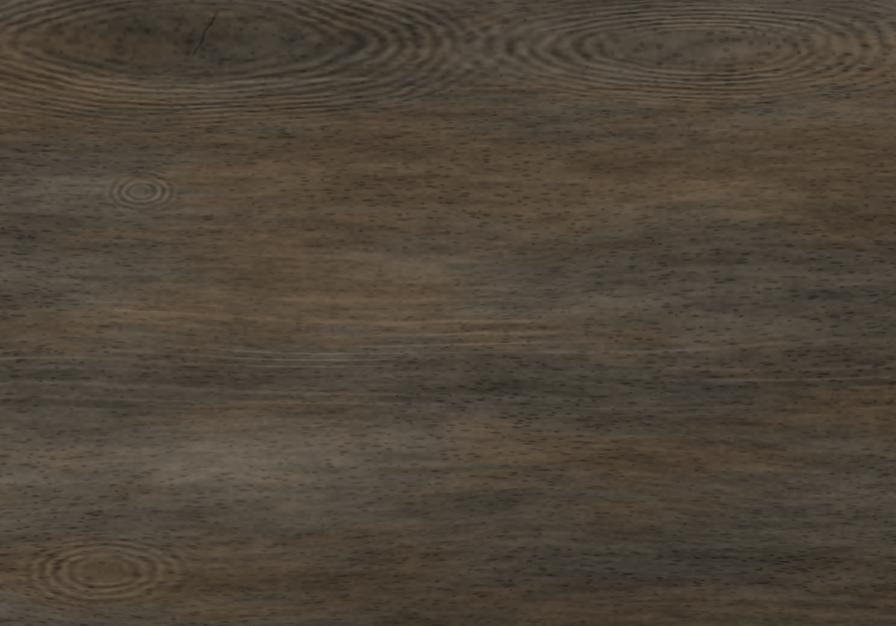
Write a WebGL 2 fragment shader that draws this texture.

```glsl
#version 300 es
precision highp float;
// Dark weathered oak plank: horizontal fibres, short pores, knots and pale brushed lines.

uniform vec2 u_resolution;
out vec4 fragColor;

const float TAU = 6.2831853;
const float BASE_LIGHT = 0.287;
const float BLOTCH_CONTRAST = 0.10;
const float FIBRE_CONTRAST = 0.095;
const float PORE_DEPTH = 0.062;
const float LINE_GLOW = 0.075;
const float RING_DEPTH = 0.04;
const float LINE_COUNT = 62.0;
const vec2 PORE_CELLS = vec2(42.0, 165.0);
const vec3 WARM_TINT = vec3(1.175, 0.985, 0.765);
const vec3 COOL_TINT = vec3(1.085, 0.990, 0.860);

// Knots as centre and radii, in units of the canvas height.
const int KNOT_COUNT = 4;
const vec4 KNOTS[KNOT_COUNT] = vec4[](
    vec4(0.30, 0.935, 0.280, 0.070),
    vec4(1.10, 0.925, 0.210, 0.045),
    vec4(0.225, 0.695, 0.030, 0.018),
    vec4(0.165, 0.085, 0.070, 0.030));

float hash(vec2 p) {
    vec3 q = fract(p.xyx * vec3(0.1031, 0.1030, 0.0973));
    q += dot(q, q.yzx + 33.33);
    return fract((q.x + q.y) * q.z);
}

float noise(vec2 p) {
    vec2 i = floor(p), f = fract(p);
    f = f * f * (3.0 - 2.0 * f);
    return mix(mix(hash(i), hash(i + vec2(1, 0)), f.x),
               mix(hash(i + vec2(0, 1)), hash(i + vec2(1, 1)), f.x), f.y);
}

// Soft elliptical patch, 1 at its centre.
float patchAt(vec2 p, vec2 centre, vec2 size) {
    vec2 d = (p - centre) / size;
    return exp(-dot(d, d));
}

// Cellular scatter of short dashes lying along the grain.
float pores(vec2 p) {
    vec2 cell = floor(p);
    float cover = 0.0;
    for (int j = -1; j <= 1; j++)
    for (int i = -1; i <= 1; i++) {
        vec2 id = cell + vec2(i, j);
        vec2 centre = id + vec2(hash(id), hash(id + 17.3));
        float halfLength = mix(0.15, 0.55, hash(id + 41.7));
        vec2 d = (p - centre) / vec2(halfLength, 0.42);
        float strength = smoothstep(0.25, 0.9, hash(id + 73.1));
        cover = max(cover, strength * (1.0 - smoothstep(0.35, 1.15, length(d))));
    }
    return cover;
}

// Ragged growth rings that fade away from each knot.
float growthRings(vec2 p) {
    float sum = 0.0;
    float ragged = noise(p * vec2(24.0, 120.0)) - 0.5;
    float bend = noise(p * vec2(5.0, 14.0)) - 0.5;
    for (int i = 0; i < KNOT_COUNT; i++) {
        vec4 k = KNOTS[i];
        float r = length((p - k.xy) / k.zw) + 0.35 * bend;
        float phase = r * (1.5 + 22.0 * k.z) + 0.35 * ragged;
        float fade = smoothstep(0.4, 1.0, r) * (1.0 - smoothstep(1.3, 2.5, r));
        sum += fade * sin(TAU * phase);
    }
    return sum;
}

// Grain height after flowing around knots and gentle waves.
float grainHeight(vec2 p) {
    float v = p.y + 0.006 * sin(p.x * 4.1 + p.y * 9.0) + 0.003 * sin(p.x * 9.7 - p.y * 21.0);
    v += 0.022 * (noise(p * vec2(2.2, 6.0)) - 0.5);
    for (int i = 0; i < KNOT_COUNT; i++) {
        vec4 k = KNOTS[i];
        v -= 0.6 * (p.y - k.y) * patchAt(p, k.xy, 1.4 * k.zw);
    }
    return v;
}

void main() {
    vec2 p = gl_FragCoord.xy / u_resolution.y;
    float v = grainHeight(p);
    vec2 g = vec2(p.x, v);

    // Broad light and dark areas
    float blotch = 0.6 * noise(g * vec2(2.3, 9.0) + 4.7) + 0.4 * noise(g * vec2(5.0, 27.0) + 9.1) - 0.5;
    float light = BASE_LIGHT + BLOTCH_CONTRAST * blotch;
    light -= 0.075 * patchAt(p, vec2(0.28, 0.94), vec2(0.28, 0.065));
    light += 0.060 * patchAt(p, vec2(0.65, 0.49), vec2(0.55, 0.07));
    light += 0.065 * patchAt(p, vec2(0.32, 0.26), vec2(0.28, 0.06));
    light -= 0.045 * patchAt(p, vec2(0.05, 0.61), vec2(0.25, 0.05));
    light -= 0.035 * patchAt(p, vec2(0.55, 0.38), vec2(0.45, 0.045));
    light -= 0.035 * patchAt(p, vec2(1.15, 0.08), vec2(0.75, 0.20));

    // Fibres and rings
    float fibre = 0.45 * noise(g * vec2(6.0, 85.0)) + 0.55 * noise(g * vec2(26.0, 185.0) + 31.0) - 0.5;
    light += FIBRE_CONTRAST * fibre + 0.035 * (noise(g * vec2(130.0, 230.0)) - 0.5);
    light += RING_DEPTH * growthRings(p) * (0.4 + noise(g * vec2(12.0, 60.0)));

    // Pores, denser in some bands
    float density = mix(0.45, 1.1, noise(g * vec2(2.5, 12.0) + 55.0));
    light -= PORE_DEPTH * density * pores(g * PORE_CELLS);

    // Pale brushed lines in two zones
    float zone = exp(-pow((p.y - 0.43) / 0.085, 2.0)) + 0.6 * exp(-pow((p.y - 0.87) / 0.035, 2.0));
    float wander = 1.8 * noise(g * vec2(1.5, 22.0) + 13.0);
    float crest = pow(0.5 + 0.5 * sin(TAU * (v * LINE_COUNT + wander)), 4.0);
    float broken = smoothstep(0.3, 0.8, noise(g * vec2(4.0, 45.0) + 71.0));
    light += LINE_GLOW * zone * (crest * broken - 0.12);

    // Drying crack in the dark heart
    float crackX = 0.325 + 0.5 * (p.y - 0.94) + 0.02 * (noise(vec2(p.y * 60.0, 3.0)) - 0.5);
    float crack = 1.0 - smoothstep(0.001, 0.004, abs(p.x - crackX));
    light -= 0.05 * crack * (1.0 - smoothstep(0.025, 0.045, abs(p.y - 0.945)));

    // Warm brown against grey patina
    float warmth = noise(g * vec2(2.0, 11.0) + 20.0) + 0.5 * (noise(g * vec2(9.0, 60.0) + 8.0) - 0.5);
    warmth -= 0.4 * patchAt(p, vec2(0.6, 0.40), vec2(0.6, 0.06));
    vec3 tint = mix(COOL_TINT, WARM_TINT, smoothstep(0.1, 0.9, warmth));
    fragColor = vec4(clamp(light, 0.12, 0.52) * tint, 1.0);
}
```
